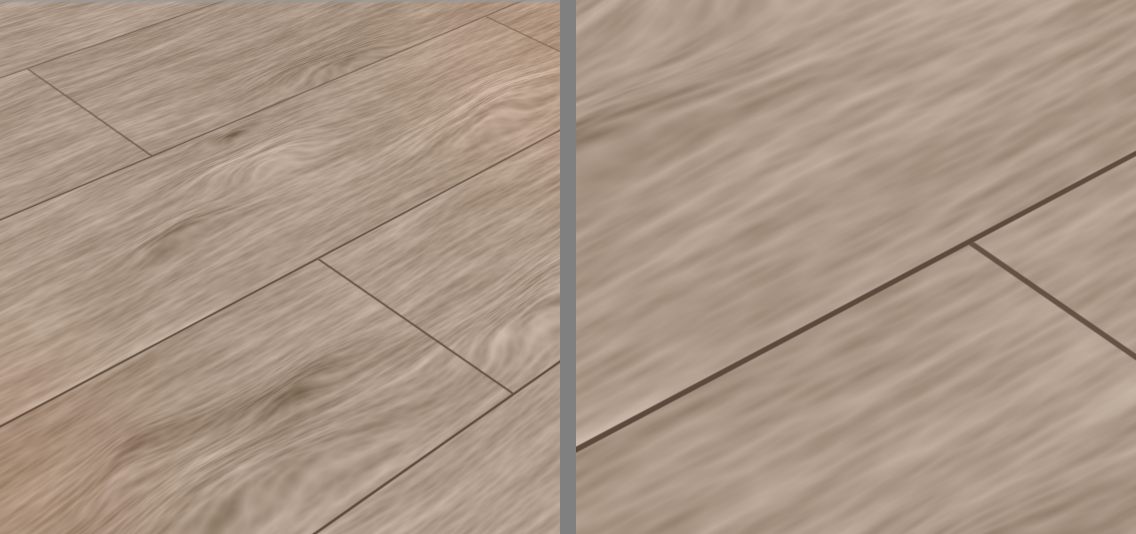
Left: the whole. Right: its middle third, enlarged.
Write a WebGL 2 fragment shader that draws this texture.

```glsl
#version 300 es
precision highp float;
uniform vec2 u_resolution;
out vec4 outColor;

#define DARK_OAK vec3(0.53, 0.45, 0.38)
#define PALE_OAK vec3(0.75, 0.68, 0.62)
#define SEAM_COLOR vec3(0.34, 0.27, 0.22)
#define WARM_TINT vec3(0.025, -0.005, -0.025)
#define PLANK_LENGTH 4.25
#define JOINT_START 3.911
#define SEAM_HALF 0.0045
#define JOINT_HALF 0.0045
#define BASE_TONE 0.64
#define GRAIN_DEPTH 0.5
#define RING_RATE 75.0

const int MARKS = 10;
// Knots and pale flecks: along plank, across planks, radius, darkness
const vec4 marks[MARKS] = vec4[](
    vec4(5.15, 0.86, 0.42, 0.34), vec4(4.29, 1.07, 0.17, 0.42),
    vec4(3.67, 1.51, 0.27, 0.30), vec4(3.40, 2.47, 0.27, 0.46),
    vec4(2.87, 2.35, 0.22, 0.38), vec4(2.97, 2.70, 0.55, 0.04),
    vec4(5.45, 1.66, 0.50, -0.18), vec4(4.36, 2.72, 0.45, -0.16),
    vec4(4.25, 1.30, 0.36, -0.16), vec4(2.78, 2.45, 0.18, -0.16));

vec2 hash2(vec2 p) {
    p = vec2(dot(p, vec2(127.1, 311.7)), dot(p, vec2(269.5, 183.3)));
    return fract(sin(p) * 43758.55);
}

// Distance to the nearest scattered point, centred near zero
float cellular(vec2 p) {
    vec2 cell = floor(p), local = fract(p);
    float nearest = 4.0;
    for (int j = -1; j <= 1; j++)
        for (int i = -1; i <= 1; i++) {
            vec2 offset = vec2(i, j);
            vec2 delta = offset + hash2(cell + offset) - local;
            nearest = min(nearest, dot(delta, delta));
        }
    return sqrt(nearest) - 0.45;
}

// Perspective from the canvas to the floor: x along planks, y across them
vec2 floorPlane(vec2 p) {
    float depth = p.y + 1.232 - 0.06 * p.x;
    return vec2(2.5 * (p.x + 2.066) / depth,
                (2.469 - (3.385 - p.x) / depth) / 0.3855);
}

float lineMask(float dist, float halfWidth, float blur) {
    return 1.0 - smoothstep(halfWidth - blur, halfWidth + blur, dist);
}

// Tone of the wood, 0 dark to 1 pale
float woodTone(vec2 pos, float row, vec2 seed) {
    float swell = 0.0, shade = 0.0, reach = 0.0;
    for (int i = 0; i < MARKS; i++) {
        vec4 mark = marks[i];
        if (floor(mark.y) != row) continue;
        vec2 d = (pos - mark.xy) / (mark.z * vec2(1.0, 0.3));
        d.y += 0.25 * sin(d.x * 3.0 + mark.x * 7.0);
        float fade = exp(-dot(d, d));
        swell += 0.28 * mark.z * fade;
        reach += fade;
        shade += mark.w * (fade + max(sign(mark.w), 0.0) * pow(fade, 14.0));
    }

    // Layered sines bend the grain, knots push it aside
    float bend = 0.018 * sin(pos.x * 2.1 + seed.x * 6.3)
               + 0.008 * sin(pos.x * 5.3 + pos.y * 9.0 + seed.y * 6.3);
    vec2 grain = vec2(pos.x, pos.y + bend + swell) + seed * 19.0;

    float broad = cellular(grain * vec2(0.8, 6.0));
    float streak = cellular(grain * vec2(2.0, 21.0) + 5.0);
    float fine = cellular(grain * vec2(4.5, 46.0) + 11.0);
    float pores = cellular(grain * vec2(15.0, 58.0) + 23.0);
    float texture0 = 0.65 * broad + 0.75 * streak + 0.8 * fine + 0.45 * pores;
    float rings = sin(grain.y * RING_RATE + 3.0 * broad);

    return BASE_TONE + GRAIN_DEPTH * texture0 * (1.0 + 0.5 * min(reach, 1.0))
         + rings * (0.025 + 0.08 * min(reach, 1.0))
         - shade * (0.85 + 0.6 * streak) + 0.12 * (seed.x - 0.5);
}

void main() {
    vec2 uv = gl_FragCoord.xy / u_resolution;
    vec2 p = vec2(uv.x, (1.0 - uv.y) * 0.953);
    vec2 pos = floorPlane(p);
    vec2 blur = fwidth(pos) * 0.8;

    // Staggered planks
    float row = floor(pos.y);
    float along = pos.x - JOINT_START - 0.028 * row
                - 0.5 * PLANK_LENGTH * mod(row, 2.0);
    vec2 seed = hash2(vec2(floor(along / PLANK_LENGTH), row) + 3.0);

    // Wood colour with a sheen towards the near right and two warm patches
    float tone = woodTone(pos, row, seed) + 0.18 * p.x * p.y * p.y;
    vec3 color = mix(DARK_OAK, PALE_OAK, clamp(tone, -0.35, 1.2));
    vec2 warmRight = p - vec2(1.0, 0.07), warmLeft = p - vec2(0.0, 0.87);
    color += WARM_TINT * (exp(-14.0 * dot(warmRight, warmRight))
                        + exp(-14.0 * dot(warmLeft, warmLeft)));

    // Long seams and end joints, fainter far away
    float seamDist = abs(fract(pos.y + 0.5) - 0.5);
    float jointDist = abs(mod(along + 0.5 * PLANK_LENGTH, PLANK_LENGTH)
                        - 0.5 * PLANK_LENGTH);
    float gap = max(lineMask(seamDist, SEAM_HALF, blur.y),
                    0.9 * lineMask(jointDist, JOINT_HALF, blur.x));
    color = mix(color, SEAM_COLOR, gap * mix(0.6, 0.95, smoothstep(0.0, 0.5, p.y)));

    // Cool haze along the far edge
    color = mix(color, vec3(0.6), 0.7 * (1.0 - smoothstep(0.001, 0.006, p.y)));
    outColor = vec4(color, 1.0);
}
```
